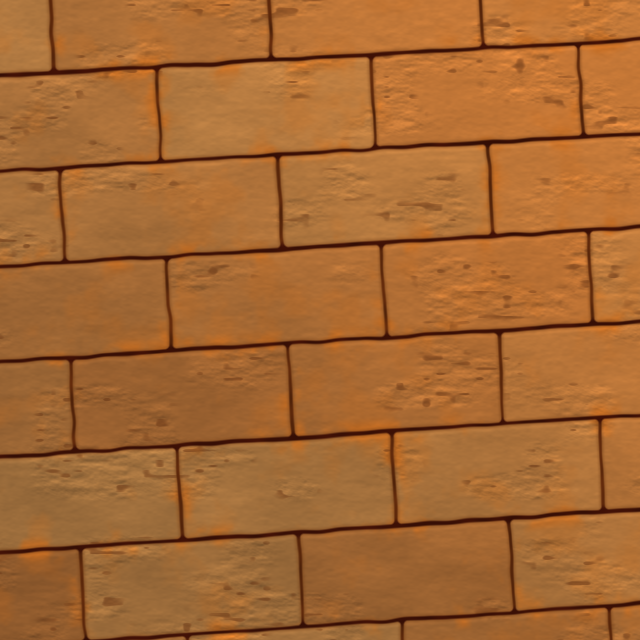
Write a three.js fragment shader that draws this texture.

```glsl
varying vec2 vUv;

float hash(vec2 p) {
  vec3 q = fract(p.xyx * 0.1031);
  q += dot(q, q.yzx + 33.33);
  return fract((q.x + q.y) * q.z);
}

float noise(vec2 p) {
  vec2 cell = floor(p);
  vec2 f = fract(p);
  f = f * f * (3.0 - 2.0 * f);
  float low = mix(hash(cell), hash(cell + vec2(1.0, 0.0)), f.x);
  float high = mix(hash(cell + vec2(0.0, 1.0)), hash(cell + 1.0), f.x);
  return mix(low, high, f.y);
}

float fbm(vec2 p) {
  float sum = 0.0;
  float weight = 0.5;
  for (int i = 0; i < 4; i++) {
    sum += weight * noise(p);
    p = p * 2.03 + 17.3;
    weight *= 0.5;
  }
  return sum / 0.9375;
}

float roundedBox(vec2 p, vec2 halfSize, float radius) {
  vec2 q = abs(p) - halfSize + radius;
  return length(max(q, 0.0)) + min(max(q.x, q.y), 0.0) - radius;
}

// Clay surface, stretched along the courses
float clayHeight(vec2 p) {
  return fbm(p * vec2(32.0, 75.0) + 40.0);
}

void main() {
  // Slightly uneven edges
  vec2 wobble = vec2(noise(vUv * 38.0 + 5.0), noise(vUv * 30.0 + 71.0)) - 0.5;
  vec2 p = vUv + 0.0035 * wobble;

  // Tilted courses counted downward, with mild perspective
  float course = (0.8815 - p.y + 0.0573 * p.x) / (0.149 - 0.0021 * p.x);
  float row = floor(course);
  float run = p.x - 0.0848 - 0.0082 * course;
  float along = run * (1.0 + 0.052 * run) / 0.3464;
  along -= 0.4625 * (1.0 - mod(row, 2.0));
  vec2 brick = vec2(floor(along), row);
  vec2 local = vec2(fract(along) - 0.5, 0.5 - fract(course)) * vec2(0.336, 0.148);

  // Brick outline and joint
  float gap = 0.0019 + 0.0011 * noise(vUv * 9.0 + 13.0);
  float edge = roundedBox(local, vec2(0.168, 0.074) - vec2(gap * 0.85, gap), 0.007);
  float joint = smoothstep(-0.0022, 0.0016, edge);
  float rim = smoothstep(-0.009, 0.0, edge);
  float bed = smoothstep(0.060, 0.071, abs(local.y));

  // Fired clay: one tone per brick, then cloudy stains
  float tone = hash(brick + vec2(23.0, 41.0));
  vec3 clay = mix(vec3(0.615, 0.385, 0.19), vec3(0.665, 0.465, 0.255), tone);
  float cloud = fbm(vUv * vec2(9.0, 15.0) + brick * 3.7 + 60.0);
  clay *= 0.90 + 0.20 * cloud;
  float warmth = smoothstep(0.45, 1.75, vUv.x + 0.75 * vUv.y);
  clay = mix(clay, vec3(0.80, 0.46, 0.19), warmth * (0.75 - 0.35 * tone));
  clay *= mix(0.92, 1.06, smoothstep(0.1, 1.4, 0.6 * vUv.x + vUv.y));

  // Orange bloom, strongest near the edges
  float bloom = smoothstep(0.52, 0.78, fbm(vUv * 17.0 + 90.0));
  bloom *= 0.22 + 0.55 * smoothstep(-0.024, -0.003, edge);
  clay = mix(clay, vec3(0.78, 0.42, 0.12), bloom);

  // Grain lit from above, rougher in patches
  float rough = smoothstep(0.52, 0.76, noise(vUv * vec2(13.0, 21.0) + 31.0));
  float relief = clayHeight(vUv) - clayHeight(vUv + vec2(-0.0012, 0.0035));
  clay *= 1.0 - relief * (0.16 + 0.50 * rough);
  clay *= 0.98 + 0.04 * noise(vUv * vec2(120.0, 210.0));

  // Short pits and scratches
  float pit = smoothstep(0.76, 0.93, noise(vUv * vec2(48.0, 125.0) + 8.0));
  clay = mix(clay, vec3(0.42, 0.22, 0.09), 0.55 * pit * rough);

  // Worn upper lip and shaded rim
  float lip = smoothstep(0.061, 0.067, local.y) * (1.0 - smoothstep(0.068, 0.072, local.y));
  clay *= 1.0 + 0.09 * lip;
  clay = mix(clay, vec3(0.46, 0.25, 0.09), 0.42 * rim * rim);

  // Dark beds, browner upright joints
  vec3 mortar = mix(vec3(0.35, 0.15, 0.04), vec3(0.23, 0.06, 0.02), bed);
  mortar *= 0.85 + 0.3 * noise(vUv * 45.0 + 3.0);
  gl_FragColor = vec4(mix(clay, mortar, joint), 1.0);
}
```
